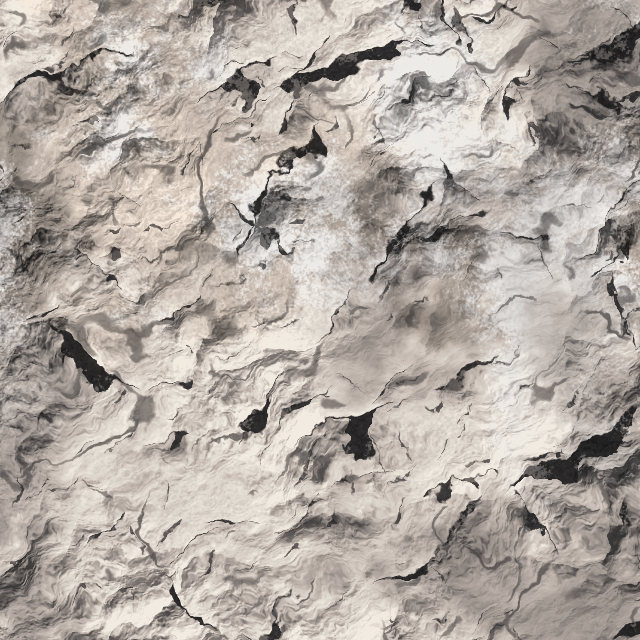
A three.js fragment shader for this texture:

```glsl
varying vec2 vUv;

float hash(vec2 p) {
  vec3 q = fract(p.xyx * 0.1031);
  q += dot(q, q.yzx + 33.33);
  return fract((q.x + q.y) * q.z);
}

mat2 rotation(float a) {
  return mat2(cos(a), -sin(a), sin(a), cos(a));
}

float noise(vec2 p) {
  vec2 i = floor(p), f = fract(p);
  f = f * f * (3.0 - 2.0 * f);
  return mix(mix(hash(i), hash(i + vec2(1, 0)), f.x),
             mix(hash(i + vec2(0, 1)), hash(i + vec2(1, 1)), f.x), f.y);
}

float fbm(vec2 p) {
  float sum = 0.0, amp = 0.5;
  for (int i = 0; i < 5; i++) {
    sum += amp * noise(p);
    p = rotation(0.6) * p * 2.03 + 17.3;
    amp *= 0.5;
  }
  return sum;
}

// Rock height: creased large forms, plain rubble in the finer octaves
float relief(vec2 p) {
  p = rotation(0.6) * p * vec2(3.3, 4.0) + 20.0;
  float sum = 0.0, amp = 0.29;
  for (int i = 0; i < 7; i++) {
    float n = noise(p);
    sum += amp * (i < 3 ? 1.0 - abs(2.0 * n - 1.0) : 1.45 * n);
    p = rotation(1.1) * p * 2.05 + 9.7;
    amp *= 0.49;
  }
  return sum;
}

// Thin broken crevices along the middle level of a noise field
float crevices(vec2 p, float scale, float seed) {
  vec2 q = rotation(0.6) * p * scale * vec2(0.75, 1.2) + seed;
  float level = abs(noise(q) - 0.5) / scale;
  float gap = smoothstep(0.5, 0.75, noise(p * scale * 1.7 + seed + 9.0));
  float width = 0.0035 * gap * (0.3 + noise(p * 45.0 + seed));
  return gap * (1.0 - smoothstep(width * 0.4, width + 0.0012, level));
}

// Scattered overhangs: x is the hard shadow, y the broken rock below, z the lit lip
vec3 ledges(vec2 p, float cells, float seed, float share) {
  p *= cells;
  vec2 cell = floor(p);
  vec3 result = vec3(0.0);
  float edge = 0.0014 * cells;
  float wobble = 0.1 + 1.9 * smoothstep(0.25, 0.85, noise(p * 7.0 + seed));
  for (int j = -1; j <= 1; j++) {
    for (int i = -1; i <= 1; i++) {
      vec2 id = cell + vec2(i, j);
      vec2 key = id + seed;
      float present = step(hash(key + 5.1), share);
      vec2 center = id + 0.15 + 0.7 * vec2(hash(key), hash(key + 31.7));
      float angle = hash(key + 12.3) < 0.8 ? 0.6 : -1.0;
      angle += 0.9 * (hash(key + 77.1) - 0.5);
      vec2 q = rotation(angle) * (p - center);
      float size = hash(key + 53.9);
      float x = q.x / mix(0.25, 0.68, size);
      float taper = max(1.0 - x * x, 0.0);
      float y = q.y + 0.6 * (hash(key + 91.0) - 0.4) * q.x * q.x;
      float thick = (0.03 + 0.11 * pow(hash(key + 64.2), 2.0)) * taper * wobble;
      float band = abs(y + 0.5 * thick) - 0.5 * thick;
      float ends = present * smoothstep(0.0, 0.25, taper);
      float shadow = ends * (1.0 - smoothstep(-edge, edge, band));
      float below = ends * taper * smoothstep(-0.38, 0.0, y) * (1.0 - smoothstep(-edge, edge, y));
      float lip = ends * smoothstep(0.0, edge * 2.0, y) * (1.0 - smoothstep(0.0, 0.09, y));
      result = max(result, vec3(shadow, below, lip));
    }
  }
  return result;
}

void main() {
  vec2 p = vUv;
  vec2 jag = vec2(fbm(p * 8.0 + 60.0), fbm(p * 8.0 + 90.0)) - 0.5;
  vec2 chip = vec2(fbm(p * 34.0 + 15.0), fbm(p * 34.0 + 52.0)) - 0.5;
  vec2 bent = p + 0.085 * jag + 0.03 * chip;

  vec3 large = ledges(bent, 4.0, 13.0, 0.72);
  vec3 medium = ledges(bent, 9.0, 47.0, 0.5);
  vec3 small = ledges(bent, 21.0, 85.0, 0.35);
  float shadow = max(large.x, max(medium.x * 0.92, small.x * 0.7));
  float broken = max(large.y, max(medium.y * 0.8, small.y * 0.4));
  float lip = max(large.z, medium.z * 0.7);
  float cracks = max(crevices(bent, 7.0, 11.0), 0.8 * crevices(bent, 17.0, 63.0));

  // Grain and broad surface zones
  float grain = noise(p * 230.0) * 0.5 + noise(p * 430.0 + 7.0) * 0.5 - 0.5;
  float upper = smoothstep(0.22, 0.55, p.y + 0.5 * jag.x);
  float rough = 0.35 + 0.65 * smoothstep(0.38, 0.62, fbm(p * 5.0 + 22.0)) + 0.8 * broken;
  float sides = smoothstep(0.25, 0.52, abs(p.x - 0.5)) * smoothstep(0.42, 0.1, abs(p.y - 0.52));
  float stain = smoothstep(0.44, 0.74, fbm(p * 3.2 + 5.0) + 0.14 * sides + 0.2 * chip.x + 0.1 * grain);
  float frost = upper * smoothstep(0.44, 0.64, fbm(p * 4.6 + 71.0) + 0.3 * chip.y + 0.2 * grain);
  float crust = upper * smoothstep(0.42, 0.62, fbm(p * 5.5 + 33.0) + 0.3 * chip.x) * (1.0 - frost);

  // Light from the upper left
  vec2 face = p + 0.08 * jag + 0.022 * chip;
  float slope = (relief(face) - relief(face + 0.0016 * vec2(-0.5, 0.86))) / 0.0016;
  float shade = slope * rough * (slope < 0.0 ? 0.1 : 0.04);

  float tone = 0.84 + 0.05 * frost - 0.11 * crust - 0.26 * stain * (1.0 - 0.5 * frost);
  tone += max(shade, -0.38) + 0.05 * lip - 0.19 * broken + 0.14 * grain * (0.6 + 0.4 * upper);
  tone = clamp(tone, 0.12, 0.92);
  tone = mix(tone, 0.25, 0.7 * cracks);
  float rubble = smoothstep(0.02, 0.2, chip.x + 0.4 * grain);
  tone = mix(tone, 0.12 + 0.22 * rubble + 0.08 * grain, 0.93 * shadow);

  // Warm stone, tan crust, cool frost and neutral shadow
  vec3 tint = mix(vec3(1.04, 1.0, 1.0), vec3(1.062, 1.0, 0.957), smoothstep(0.12, 0.6, tone));
  tint = mix(tint, vec3(1.028, 1.0, 0.958), smoothstep(0.7, 0.88, tone));
  tint = mix(tint, vec3(1.075, 0.995, 0.92), 0.65 * crust);
  tint = mix(tint, vec3(1.005, 1.0, 1.0), 0.7 * frost);
  gl_FragColor = vec4(tone * tint, 1.0);
}
```
